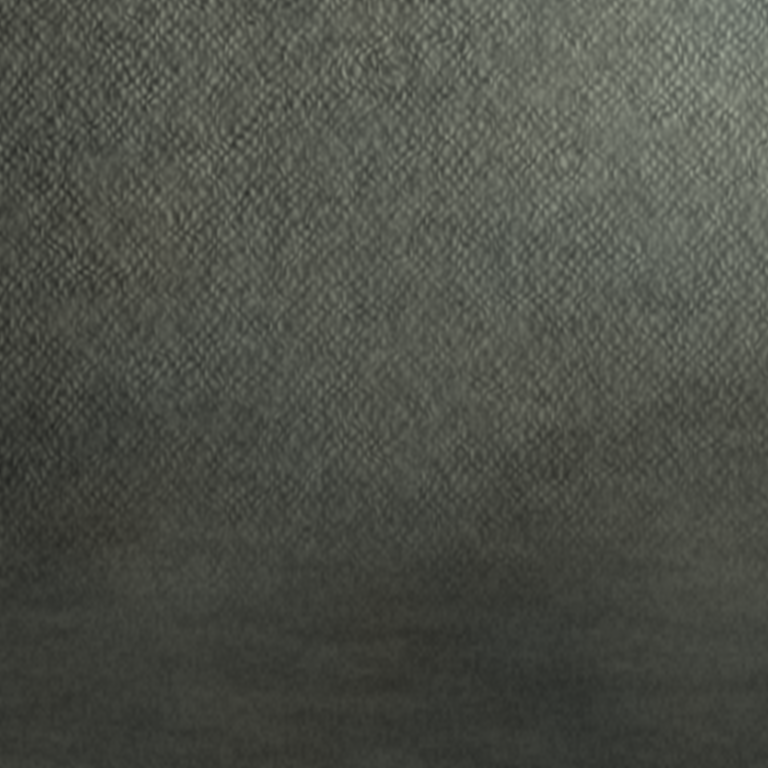
Reproduce this texture procedurally as a WebGL 2 fragment shader.

```glsl
#version 300 es
precision highp float;
// Dim grey-green woven cloth, lit from the upper right corner.
// A staggered lattice of oval stitches is bent by noise and fades downward
// into soft horizontal streaks; broad gradients supply the light.

#define STITCHES vec2(61.0, 48.0)
#define STITCH_DEPTH 0.070
#define STITCH_BEND 0.0088
#define THREAD_DEPTH 0.085
#define FIBRE_DEPTH 0.075
#define STREAK_DEPTH 0.050
#define CLOUD_DEPTH 0.040
#define CLOTH_TINT vec3(0.975, 1.0, 0.895)
#define GLOW_TINT vec3(-0.008, 0.004, 0.012)

uniform vec2 u_resolution;
out vec4 fragColor;

const float TAU = 6.2831853;

float hash(vec2 p) {
    vec3 q = fract(vec3(p.xyx) * 0.1031);
    q += dot(q, q.yzx + 33.33);
    return fract((q.x + q.y) * q.z);
}

// Smooth value noise centred on zero
float noise(vec2 p) {
    vec2 cell = floor(p);
    vec2 f = fract(p);
    f = f * f * (3.0 - 2.0 * f);
    float low = mix(hash(cell), hash(cell + vec2(1.0, 0.0)), f.x);
    float high = mix(hash(cell + vec2(0.0, 1.0)), hash(cell + vec2(1.0, 1.0)), f.x);
    return mix(low, high, f.y) - 0.5;
}

float layeredNoise(vec2 p) {
    float sum = 0.0;
    float weight = 0.6;
    for (int i = 0; i < 3; i++) {
        sum += weight * noise(p);
        p = p * 2.03 + 17.3;
        weight *= 0.5;
    }
    return sum;
}

float softSpot(vec2 p, vec2 centre, vec2 radius) {
    vec2 d = (p - centre) / radius;
    return exp(-dot(d, d));
}

// Broad light and shadow across the cloth
float lighting(vec2 p, float glow) {
    float light = mix(0.222, 0.338, smoothstep(-0.05, 0.95, p.y));
    light += 0.155 * glow;
    light += 0.030 * softSpot(p, vec2(0.5, 0.5), vec2(0.28, 0.2));
    light += 0.034 * softSpot(p, vec2(0.95, 0.24), vec2(0.2, 0.14));
    light += 0.018 * softSpot(p, vec2(0.28, 0.26), vec2(0.15, 0.12));
    light -= 0.045 * smoothstep(0.25, 0.0, p.x) * smoothstep(0.0, 0.4, p.y);
    light -= 0.030 * softSpot(p, vec2(0.58, 0.2), vec2(0.22, 0.14));
    // Shallow fold rising toward the right
    float fold = p.y - 0.38 - 0.3 * (p.x - 0.65) - 0.04 * noise(p * 9.0);
    light -= 0.022 * exp(-fold * fold * 700.0) * smoothstep(0.5, 0.75, p.x);
    return light + CLOUD_DEPTH * layeredNoise(p * vec2(4.0, 5.0) + 3.0);
}

// Staggered oval stitches with uneven spacing and strength
float weave(vec2 p) {
    vec2 bend = vec2(noise(p * 24.0), noise(p * 27.0 + 41.0));
    bend += 0.9 * vec2(noise(p * 66.0 + 9.0), noise(p * 58.0 + 77.0));
    vec2 phase = (p + STITCH_BEND * bend * vec2(0.8, 1.2)) * STITCHES * TAU;
    float stitch = cos(phase.x) * cos(phase.y);
    float rib = 0.25 * cos(2.0 * phase.x + 0.6);
    float strength = 1.0 + 1.1 * noise(p * 40.0 + 5.0) + 0.5 * noise(p * 11.0);
    return (stitch + rib) * strength;
}

void main() {
    vec2 p = gl_FragCoord.xy / u_resolution;
    float glow = softSpot(p, vec2(1.02, 1.04), vec2(0.45, 0.52));
    float light = lighting(p, glow);

    // Stitch relief dissolves toward the worn lower part
    float edge = p.y + 0.08 * (0.5 - p.x) + 0.14 * noise(p * 5.0 + 20.0);
    float relief = smoothstep(0.12, 0.5, edge) * mix(0.6, 1.0, smoothstep(0.4, 0.95, p.y));
    light += STITCH_DEPTH * relief * weave(p);

    // Short upright threads break up the lattice
    float thread = noise(p * vec2(118.0, 58.0) + 30.0);
    light += THREAD_DEPTH * relief * thread;

    // Fine grain everywhere, flat streaks below
    float fibre = noise(p * vec2(190.0, 135.0)) + 0.5 * noise(p * vec2(250.0, 210.0) + 50.0);
    light += FIBRE_DEPTH * mix(0.5, 0.9, relief) * fibre;
    float streak = layeredNoise(p * vec2(12.0, 46.0) + 8.0);
    light += STREAK_DEPTH * (1.0 - relief) * streak;

    // Cool light, with faint warm and green stains
    vec3 colour = light * CLOTH_TINT + GLOW_TINT * glow;
    colour += vec3(0.014, 0.0, -0.012) * layeredNoise(p * 6.0 + 60.0);
    fragColor = vec4(clamp(colour, 0.0, 1.0), 1.0);
}
```
